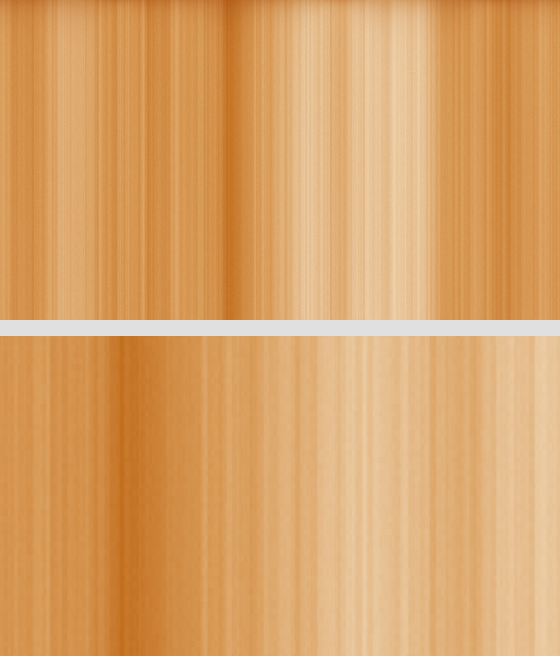
Top, the full canvas; bottom, a detail of the centre.
Give the GLSL for this texture, as a Shadertoy shader.

```glsl
// Warm honey-coloured wood veneer with fine vertical streaks and a darker top edge.

const vec3 DARK_AMBER = vec3(0.80, 0.51, 0.22);
const vec3 HONEY      = vec3(0.852, 0.615, 0.355);
const vec3 PALE_CREAM = vec3(0.91, 0.77, 0.60);
const vec3 EDGE_TINT  = vec3(0.91, 0.80, 0.66);

float hash(float n) {
    return fract(sin(n * 12.9898) * 43758.547);
}

float hash2(vec2 p) {
    return fract(sin(dot(p, vec2(12.9898, 78.233))) * 43758.547);
}

// Soft bell-shaped band
float band(float x, float center, float width) {
    float d = (x - center) / width;
    return exp(-d * d);
}

// One-dimensional cellular noise: a signed streak of random width per cell
float streaks(float x, float count, float seed) {
    float p = x * count;
    float cell = floor(p);
    float sum = 0.0;
    for (float i = -1.0; i <= 1.0; i++) {
        float id = cell + i + seed;
        float center = cell + i + hash(id);
        float width = mix(0.25, 0.75, hash(id + 37.7));
        float strength = 2.0 * hash(id + 71.3) - 1.0;
        sum += strength * (1.0 - smoothstep(width * 0.5, width, abs(p - center)));
    }
    return sum;
}

// Broad light and dark zones across the board
float broadTone(float x) {
    float tone = 0.35;
    tone -= 0.19 * band(x, 0.050, 0.024);
    tone += 0.29 * band(x, 0.128, 0.038);
    tone -= 0.15 * band(x, 0.190, 0.016);
    tone -= 0.21 * band(x, 0.280, 0.022);
    tone -= 0.38 * band(x, 0.412, 0.034);
    tone -= 0.20 * band(x, 0.403, 0.007);
    tone += 0.15 * band(x, 0.490, 0.030);
    tone += 0.58 * smoothstep(0.48, 0.55, x) * (1.0 - smoothstep(0.750, 0.795, x));
    tone -= 0.29 * band(x, 0.610, 0.021);
    tone += 0.13 * band(x, 0.655, 0.025);
    tone += 0.08 * band(x, 0.745, 0.012);
    tone -= 0.20 * band(x, 0.910, 0.026);
    return tone;
}

// Streaks from wide to hair-thin
float grainTone(float x) {
    return 0.065 * streaks(x, 36.0, 11.0)
         + 0.085 * streaks(x, 95.0, 203.0)
         + 0.120 * streaks(x, 230.0, 517.0);
}

vec3 woodColor(float tone) {
    vec3 lower = mix(DARK_AMBER, HONEY, tone / 0.4);
    vec3 upper = mix(HONEY, PALE_CREAM, (tone - 0.4) / 0.6);
    return tone < 0.4 ? lower : upper;
}

void mainImage(out vec4 fragColor, in vec2 fragCoord) {
    vec2 uv = fragCoord / iResolution.xy;

    // Long grain with a very slow drift along the board
    float tone = broadTone(uv.x) + grainTone(uv.x);
    tone += 0.012 * sin(uv.y * 5.0 + uv.x * 23.0);

    // Faint fibre speckle
    vec2 fibre = floor(uv * vec2(512.0, 146.0));
    tone += 0.06 * (hash2(fibre) - 0.5);
    vec3 color = woodColor(clamp(tone, -0.28, 1.15));

    // Darkened top edge with an uneven reach
    float reach = 0.035 + 0.012 * sin(uv.x * 19.0) + 0.008 * sin(uv.x * 47.0 + 1.3);
    float edge = exp(-(1.0 - uv.y) / reach);
    color *= mix(vec3(1.0), EDGE_TINT, edge);

    fragColor = vec4(color, 1.0);
}
```
